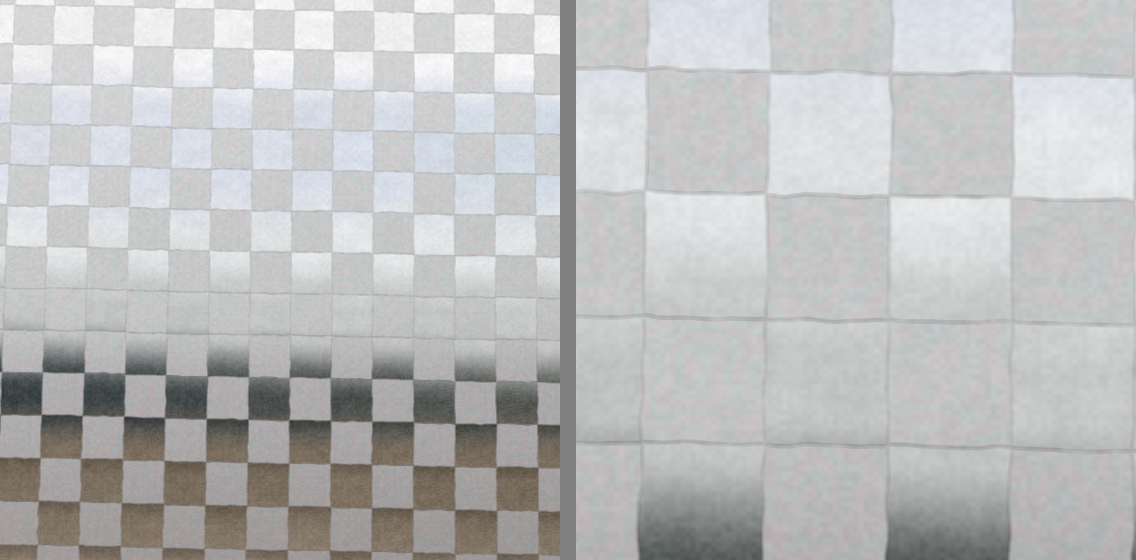
Left: the whole. Right: its middle third, enlarged.
Give the GLSL for this pattern, as a WebGL 2 fragment shader.

```glsl
#version 300 es
precision highp float;
// Checkered metal foil: matte and glossy squares under a banded reflection, with fine seams and grain.

#define COLUMN_PITCH 0.0713
#define COLUMN_SPREAD 0.0034
#define COLUMN_SKEW 0.0353
#define ROW_PITCH 0.0701
#define ROW_GROWTH 0.000313
#define ROW_TILT 0.019
#define CELL_BULGE 1.5
#define SEAM_WIDTH 0.0011
#define SEAM_DEPTH 0.13
#define EDGE_WOBBLE 0.035
#define GRAIN 0.06

uniform vec2 u_resolution;
out vec4 outColor;

float hash(vec2 p) {
    return fract(sin(dot(p, vec2(127.1, 311.7))) * 43758.5453);
}

float noise(vec2 p) {
    vec2 i = floor(p), f = fract(p);
    f = f * f * (3.0 - 2.0 * f);
    return mix(mix(hash(i), hash(i + vec2(1, 0)), f.x),
               mix(hash(i + vec2(0, 1)), hash(i + vec2(1, 1)), f.x), f.y);
}

// Column and row coordinates of the slightly tilted, downward-growing grid.
vec2 gridCoords(vec2 p) {
    float left = 0.0265 - COLUMN_SKEW * p.y;
    float column = (p.x - left) / (COLUMN_PITCH + COLUMN_SPREAD * p.y);
    float drop = p.y - 0.008 - ROW_TILT * p.x;
    float row = (sqrt(ROW_PITCH * ROW_PITCH + 4.0 * ROW_GROWTH * drop) - ROW_PITCH) / (2.0 * ROW_GROWTH);
    return vec2(column, row);
}

// Reflection seen by the glossy squares, from bright sky down to warm ground.
vec3 reflection(float v, float x) {
    vec3 white = vec3(0.95, 0.95, 0.955);
    vec3 sky = mix(vec3(0.865, 0.875, 0.915), vec3(0.83, 0.865, 0.905), x);
    vec3 pale = vec3(0.885, 0.895, 0.90);
    vec3 silver = vec3(0.765, 0.77, 0.77);
    vec3 shadow = mix(vec3(0.24, 0.27, 0.28), vec3(0.33, 0.34, 0.32), x);
    vec3 brown = vec3(0.475, 0.425, 0.365);
    vec3 tan_ = vec3(0.54, 0.49, 0.43);
    vec3 c = mix(white, sky, smoothstep(1.3, 2.6, v));
    c = mix(c, pale, smoothstep(4.2, 5.6, v));
    c = mix(c, silver, smoothstep(5.8, 7.4, v));
    float lag = 0.2 * x;
    c = mix(c, shadow, smoothstep(7.7 + lag, 9.4 + lag, v));
    c = mix(c, brown, smoothstep(9.6, 11.0, v));
    return mix(c, tan_, smoothstep(11.4, 14.0, v));
}

// Matte squares: a gentle vertical fade with faint pink and cyan contour bands.
vec3 matteColor(vec2 p, vec2 local) {
    vec3 c = mix(vec3(0.83, 0.83, 0.835), vec3(0.77, 0.775, 0.775), smoothstep(0.0, 0.55, p.y));
    c = mix(c, vec3(0.68, 0.67, 0.675), smoothstep(0.54, 0.72, p.y));
    c = mix(c, vec3(0.62, 0.605, 0.60), smoothstep(0.7, 1.0, p.y));
    float bands = sin(length(local - 0.4) * 22.0 + 7.0 * noise(p * 65.0));
    return c + vec3(0.016, -0.005, -0.003) * bands - 0.02 * (p.x - 0.5);
}

void main() {
    vec2 p = gl_FragCoord.xy / u_resolution;
    p.y = 1.0 - p.y;
    vec2 grid = gridCoords(p);

    // Uneven cell edges
    float columnJitter = hash(vec2(floor(grid.x), 4.0)) - 0.5;
    grid.y += EDGE_WOBBLE * (columnJitter + noise(p * vec2(70.0, 14.0)) - 0.5);
    grid.x += EDGE_WOBBLE * (noise(p * vec2(14.0, 60.0) + 31.0) - 0.5);
    vec2 cell = floor(grid), local = grid - cell;

    // Smooth checker mask: 1 on glossy squares, 0 on matte ones
    vec2 edge = min(local, 1.0 - local) * vec2(COLUMN_PITCH, ROW_PITCH);
    vec2 pixel = 1.0 / u_resolution;
    vec2 inside = clamp(edge / (0.7 * pixel + 0.0006), 0.0, 1.0);
    float parity = mod(cell.x + cell.y, 2.0) * 2.0 - 1.0;
    float glossy = 0.5 + 0.5 * parity * inside.x * inside.y;

    // Each glossy square bulges, so it mirrors more than its own height
    float view = cell.y + 0.5 + (local.y - 0.5) * CELL_BULGE;
    vec3 gloss = reflection(view, p.x);
    float lowerRows = smoothstep(9.5, 10.5, cell.y + 0.5);
    gloss *= 1.0 - 0.16 * lowerRows * (1.0 - smoothstep(0.0, 0.4, local.y));
    gloss += 0.025 * (hash(cell) - 0.5) + 0.03 * (noise(p * vec2(45.0, 70.0)) - 0.5);
    vec3 color = mix(matteColor(p, local), gloss, glossy);

    // Broken seams, stronger across than down
    vec2 seam = 1.0 - smoothstep(vec2(SEAM_WIDTH) - 0.5 * pixel, vec2(SEAM_WIDTH) + pixel, edge);
    float across = seam.y * (0.35 + 0.65 * noise(p * vec2(110.0, 40.0)));
    float down = seam.x * (0.15 + 0.5 * noise(p * vec2(40.0, 110.0) + 9.0));
    color *= 1.0 - SEAM_DEPTH * max(across, down);

    // Fine grain, coarser in the dark reflection
    float grain = 0.6 * noise(p * 330.0) + 0.4 * noise(p * 170.0 + 50.0) - 0.5;
    float darkness = glossy * (1.0 - smoothstep(0.3, 0.75, gloss.g));
    color += grain * GRAIN * (1.0 + 0.8 * darkness);

    outColor = vec4(clamp(color, 0.0, 1.0), 1.0);
}
```
